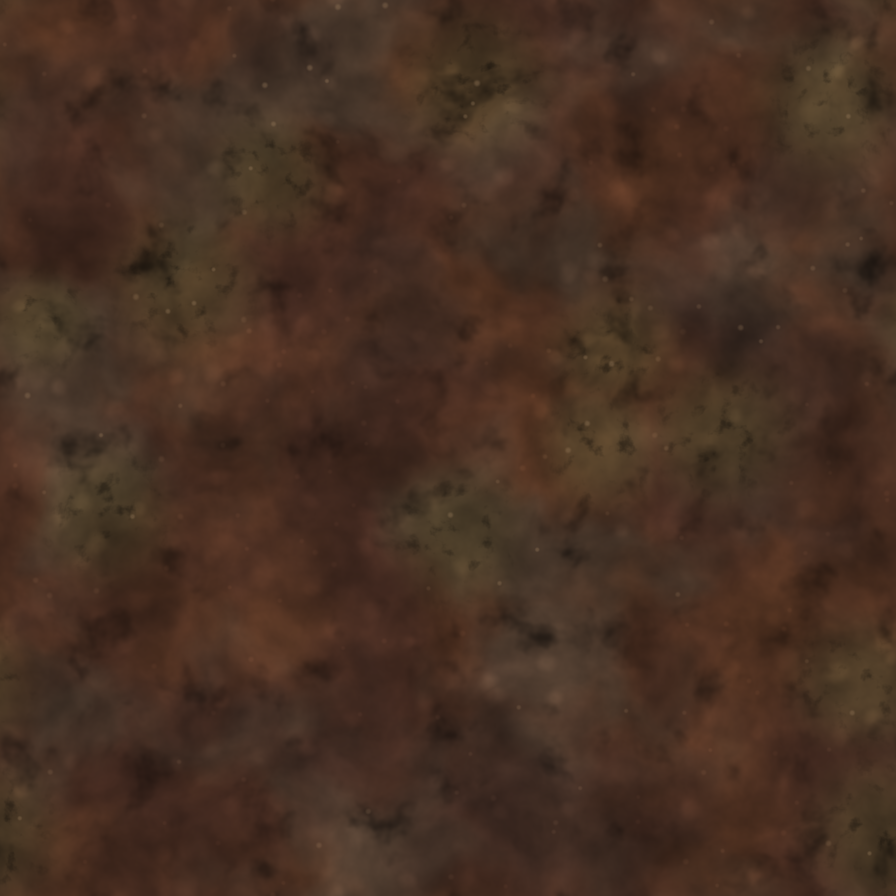
A Shadertoy shader for this texture:

```glsl
// Damp forest soil: rusty earth with grey silt, mossy patches, dark pits and pale grit.
#define PATCHES 4.0       // broad colour patches per side
#define MOSS_CELLS 5.0    // moss cells per side
#define PIT_SCALE 15.0    // dark pits per side
#define GRIT_CELLS 38.0   // grit cells per side
#define CRUMB_CELLS 26.0  // soft crumb cells per side
#define WARP 0.035        // bending of the patches
#define PIT_DEPTH 0.62
#define MOTTLE 0.34

const vec3 RED_EARTH  = vec3(0.255, 0.158, 0.122);
const vec3 RUST       = vec3(0.320, 0.196, 0.128);
const vec3 GREY_SILT  = vec3(0.290, 0.230, 0.182);
const vec3 DARK_HUMUS = vec3(0.218, 0.155, 0.130);
const vec3 MOSS       = vec3(0.305, 0.256, 0.160);
const vec3 GRIT       = vec3(0.480, 0.390, 0.290);

// Three random values for a cell
vec3 hash3(vec2 cell, float seed) {
    uvec3 v = uvec3(vec3(cell, seed)) * 1664525u + 1013904223u;
    v.x += v.y * v.z; v.y += v.z * v.x; v.z += v.x * v.y;
    v ^= v >> 16u;
    v.x += v.y * v.z; v.y += v.z * v.x; v.z += v.x * v.y;
    return vec3(v >> 8u) / 16777216.0;
}

// Wraps whole cells; the half step keeps rounding off the border
vec2 wrapCell(vec2 cell, float n) {
    return floor(mod(cell + 0.5, n));
}

float cornerSlope(vec2 cell, vec2 offset, float n, float seed) {
    float angle = 6.28318 * hash3(wrapCell(cell, n), seed).x;
    return dot(vec2(cos(angle), sin(angle)), offset);
}

// Gradient noise that wraps after n cells, about -0.7 to 0.7
float noise(vec2 uv, float n, float seed) {
    vec2 p = uv * n, c = floor(p), f = p - c;
    vec2 u = f * f * f * (f * (f * 6.0 - 15.0) + 10.0);
    vec2 e = vec2(1.0, 0.0);
    float low  = mix(cornerSlope(c, f, n, seed),
                     cornerSlope(c + e.xy, f - e.xy, n, seed), u.x);
    float high = mix(cornerSlope(c + e.yx, f - e.yx, n, seed),
                     cornerSlope(c + e.xx, f - e.xx, n, seed), u.x);
    return mix(low, high, u.y);
}

float fbm(vec2 uv, float n, float seed) {
    float sum = 0.0, amp = 1.0;
    for (int i = 0; i < 4; i++) {
        sum += amp * noise(uv, n, seed + float(i));
        n *= 2.0;
        amp *= 0.5;
    }
    return sum;
}

// Soft round spots on a wrapping jittered grid; radius in cell units
float spots(vec2 uv, float n, float radius, float share, float seed) {
    vec2 p = uv * n, c = floor(p);
    float cover = 0.0;
    for (int y = -1; y <= 1; y++)
    for (int x = -1; x <= 1; x++) {
        vec2 cell = c + vec2(x, y);
        vec3 rnd = hash3(wrapCell(cell, n), seed);
        float size = radius * (0.65 + 0.35 * rnd.z / share);
        float d = length(p - cell - rnd.xy);
        float spot = 1.0 - smoothstep(0.2 * size, size, d);
        cover = max(cover, spot * step(rnd.z, share));
    }
    return cover;
}

void mainImage(out vec4 fragColor, in vec2 fragCoord) {
    vec2 uv = fragCoord / iResolution.xy;
    vec2 bend = vec2(fbm(uv, 6.0, 10.0), fbm(uv, 6.0, 20.0));
    vec2 warped = uv + WARP * bend;
    vec2 gentle = uv + 0.3 * WARP * bend;

    // Broad patches of earth
    float rust = smoothstep(-0.50, 0.55, fbm(warped, PATCHES, 30.0));
    float silt = smoothstep(-0.15, 0.50, fbm(warped, PATCHES, 40.0));
    float humus = smoothstep(0.05, 0.60, fbm(warped, PATCHES, 50.0));
    float moss = spots(gentle, MOSS_CELLS, 0.62, 0.40, 60.0);
    vec3 color = mix(RED_EARTH, RUST, rust);
    color = mix(color, GREY_SILT, 0.85 * silt);
    color = mix(color, DARK_HUMUS, 0.6 * humus);
    color = mix(color, MOSS, 0.65 * moss);

    // Cloudy mottling, coarse and fine
    color *= 1.0 + MOTTLE * fbm(warped, 9.0, 70.0);
    color *= 1.0 + 0.45 * MOTTLE * fbm(gentle, 26.0, 75.0);

    // Soft crumbs and ragged dark pits, deeper in silt and moss
    float loose = max(silt, moss);
    float crumbs = spots(gentle, CRUMB_CELLS, 0.45, 0.25, 80.0);
    color *= 1.0 + mix(0.10, 0.18, loose) * crumbs;
    float pits = smoothstep(0.12, 0.95, fbm(gentle, PIT_SCALE, 90.0));
    float finePits = smoothstep(0.10, 0.80, fbm(gentle, 3.0 * PIT_SCALE, 95.0));
    color *= 1.0 - PIT_DEPTH * pits * mix(0.65, 1.0, loose);
    color *= 1.0 - 0.35 * finePits * moss;

    // Tiny grit, paler and denser on loose ground
    float grit = spots(uv, GRIT_CELLS, 0.19, 0.13, 100.0);
    vec3 gritColor = mix(color * 1.3, GRIT, 0.55 * loose);
    color = mix(color, gritColor, mix(0.4, 0.8, loose) * grit);

    fragColor = vec4(color, 1.0);
}
```
